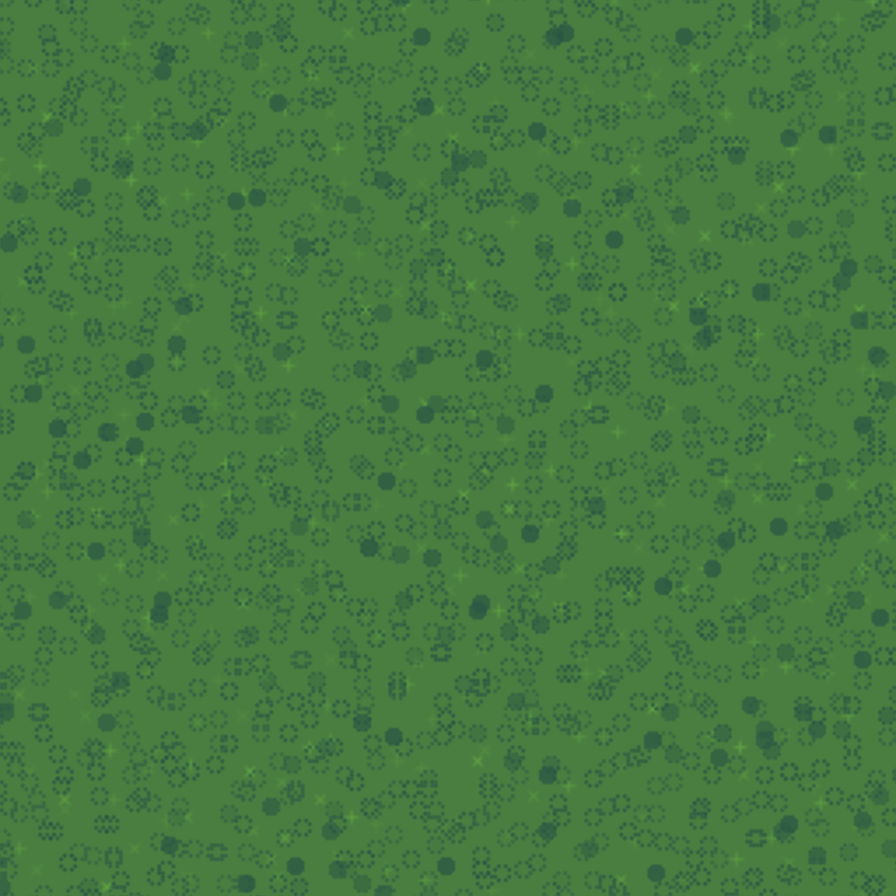
Reproduce this texture procedurally as a WebGL 1 fragment shader.

```glsl
precision highp float;
// Green meadow sprinkled with dark dotted clover rings and small bright grass stars.
uniform vec2 u_resolution;

float hash(vec2 p) {
  return fract(sin(dot(p, vec2(127.1, 311.7))) * 43758.5453);
}

// Random grain position inside a cell, snapped to the unit lattice.
vec2 grainCenter(vec2 cell, float size, float seed) {
  vec2 jitter = vec2(hash(cell + seed), hash(cell + seed + 37.3));
  return floor((cell + jitter) * size) + 0.5;
}

float softDot(vec2 offset, float radius) {
  return 1.0 - smoothstep(0.1, radius, length(offset));
}

// Ring of eight dots, with an optional filled body.
float clover(vec2 p, float dotStrength, float fillStrength) {
  vec2 q = abs(p);
  float dots = max(softDot(q - vec2(1.0, 2.0), 1.05), softDot(q - vec2(2.0, 1.0), 1.05));
  float edge = max(max(q.x, q.y) - 2.4, q.x + q.y - 3.5);
  float body = 1.0 - smoothstep(-0.4, 0.6, edge);
  return max(dots * dotStrength, body * fillStrength);
}

// Bright center with four fading arms, upright or diagonal.
float star(vec2 p, float diagonal) {
  vec2 turned = vec2(p.x + p.y, p.x - p.y) * 0.7071;
  vec2 q = abs(mix(p, turned, diagonal));
  float arm = 1.0 - smoothstep(0.1, 0.9, min(q.x, q.y));
  float fade = 1.0 - smoothstep(0.4, 2.9, max(q.x, q.y));
  return max(softDot(p, 1.2), arm * fade * 0.75);
}

void main() {
  vec2 p = gl_FragCoord.xy / u_resolution.y * 256.0;
  vec3 color = vec3(0.29, 0.495, 0.25);
  vec3 cloverColor = vec3(0.16, 0.335, 0.265);
  vec3 starColor = vec3(0.39, 0.66, 0.26);

  // Grass stars, one or none per cell
  for (int y = -1; y <= 1; y++) {
    for (int x = -1; x <= 1; x++) {
      vec2 cell = floor(p / 13.0) + vec2(float(x), float(y));
      vec2 offset = p - grainCenter(cell, 13.0, 5.7);
      float strength = mix(0.2, 0.85, pow(hash(cell + 71.9), 2.0));
      float present = step(hash(cell + 19.4), 0.85);
      float diagonal = step(0.5, hash(cell + 53.2));
      color = mix(color, starColor, star(offset, diagonal) * strength * present);
    }
  }

  // Clover rings, two per cell so that they clump and overlap
  for (int layer = 0; layer < 2; layer++) {
    for (int y = -1; y <= 1; y++) {
      for (int x = -1; x <= 1; x++) {
        vec2 cell = floor(p / 10.0) + vec2(float(x), float(y));
        float seed = 11.3 + 83.1 * float(layer);
        vec2 offset = p - grainCenter(cell, 10.0, seed);
        float dotStrength = mix(0.45, 0.8, hash(cell + seed + 7.9));
        float fillStrength = 0.75 * smoothstep(0.75, 1.0, hash(cell + seed + 23.6));
        color = mix(color, cloverColor, clover(offset, dotStrength, fillStrength));
      }
    }
  }

  gl_FragColor = vec4(color, 1.0);
}
```
